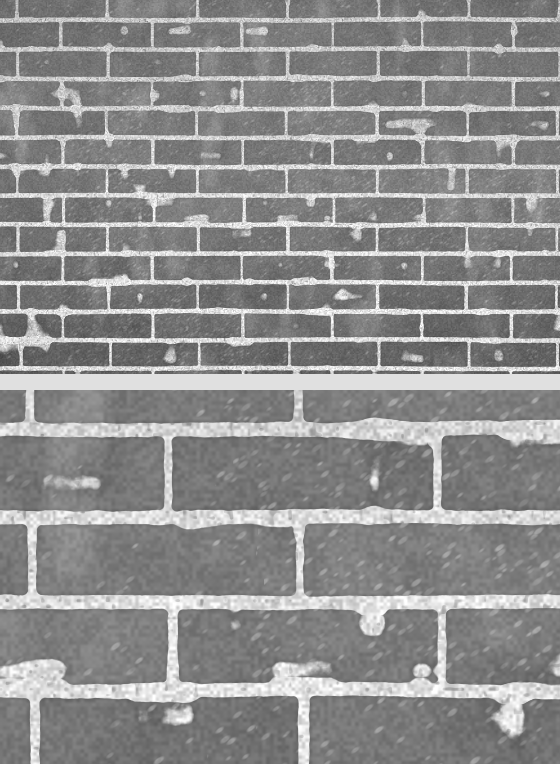
Top: the whole. Bottom: its middle third, enlarged.
Write a WebGL 2 fragment shader that draws this texture.

```glsl
#version 300 es
precision highp float;
// Grey running-bond brick wall with pale, gritty mortar joints.
// Courses come from floor/fract, bricks from a rounded inset distance;
// noise adds ragged edges, smears, grain and slanted light flecks.
uniform vec2 u_resolution;
out vec4 fragColor;

const vec2 BRICK_PITCH = vec2(0.2418, 0.0780);   // in canvas heights
const vec2 JOINT_HALF = vec2(0.0040, 0.0062);
const float CORNER_RADIUS = 0.005;
const float FLECK_CELL = 0.0105;

float hash(vec2 p) {
  vec3 q = fract(p.xyx * vec3(0.1031, 0.1030, 0.0973));
  q += dot(q, q.yzx + 33.33);
  return fract((q.x + q.y) * q.z);
}

float noise(vec2 p) {
  vec2 cell = floor(p), f = fract(p);
  f = f * f * (3.0 - 2.0 * f);
  float low = mix(hash(cell), hash(cell + vec2(1, 0)), f.x);
  float high = mix(hash(cell + vec2(0, 1)), hash(cell + vec2(1, 1)), f.x);
  return mix(low, high, f.y);
}

float fbm(vec2 p) {
  float sum = 0.0, weight = 0.5;
  for (int i = 0; i < 4; i++) {
    sum += weight * noise(p);
    p = p * 2.03 + 17.0;
    weight *= 0.5;
  }
  return sum / 0.9375;
}

// Depth inside the nearest brick (negative in mortar), then brick column and row.
vec3 brickWall(vec2 p) {
  // Courses get slightly shallower toward the bottom.
  float t = (p.y - 0.0527) / 0.0793;
  float course = t + 0.00173 * t * t;
  course += 0.05 * (noise(vec2(p.x * 5.0, floor(course + 0.5) * 7.0)) - 0.5);
  float row = floor(course) + 1.0;
  float toBed = abs(course - floor(course + 0.5)) * BRICK_PITCH.y;

  // Alternate courses shift by half a brick; each joint wanders a little.
  float pitch = BRICK_PITCH.x - 0.0002 * row;
  float start = 0.043 + 0.0008 * row + 0.006 * (hash(vec2(row, 4.0)) - 0.5);
  float u = (p.x - start) / pitch - 0.5 * mod(row, 2.0);
  float joint = floor(u + 0.5);
  float side = u - joint - 0.016 * (hash(vec2(joint + 20.0, row + 9.0)) - 0.5);
  float column = side < 0.0 ? joint - 1.0 : joint;
  float width = JOINT_HALF.x * mix(0.8, 1.2, hash(vec2(joint + 51.0, row + 3.0)));

  vec2 inset = vec2(abs(side) * pitch - width, toBed - JOINT_HALF.y);
  float depth = CORNER_RADIUS - length(max(CORNER_RADIUS - inset, 0.0));
  return vec3(depth, column, row);
}

// Scattered short strokes slanting up to the right.
float flecks(vec2 p, float density, float pixel) {
  vec2 home = floor(p / FLECK_CELL);
  float cover = 0.0;
  for (int y = -1; y <= 1; y++)
  for (int x = -1; x <= 1; x++) {
    vec2 cell = home + vec2(x, y);
    vec2 spot = vec2(hash(cell + 31.0), hash(cell + 67.0));
    vec2 d = p - (cell + spot) * FLECK_CELL;
    d = vec2(0.8 * d.x - 0.6 * d.y, 0.6 * d.x + 0.8 * d.y);
    float size = mix(0.4, 1.1, hash(cell + 113.0));
    vec2 radii = size * vec2(0.0048, 0.0021);
    float dist = (length(d / radii) - 1.0) * radii.y;
    float shown = step(hash(cell + 211.0), density);
    float strength = mix(0.4, 1.0, hash(cell + 307.0));
    cover = max(cover, shown * strength * (1.0 - smoothstep(-pixel, pixel, dist)));
  }
  return cover;
}

float brickShade(vec2 p, vec2 id, float light, float depth, float pixel) {
  float tone = 0.045 * (hash(id + 40.0) - 0.5);
  float blotch = 0.09 * (fbm(p * 22.0 + id * 3.0) - 0.5);
  float grain = 0.09 * (noise(p * 290.0) - 0.5);
  float smear = smoothstep(0.55, 0.85, fbm(p * vec2(16.0, 7.0) + 5.0));
  float shade = light + tone + blotch + grain + 0.09 * smear;
  // Flecks crowd some bricks and leave others nearly clean.
  float density = 0.08 + 0.5 * smoothstep(0.35, 0.75, noise(p * 3.5 + 8.0))
                * mix(0.4, 1.0, hash(id + 75.0));
  shade += 0.17 * flecks(p, density, pixel);
  return shade - 0.04 * (1.0 - smoothstep(0.0, 0.004, depth));
}

float mortarShade(vec2 p, float light) {
  float grit = 0.24 * (noise(p * 330.0 + 90.0) - 0.5);
  float stain = 0.10 * (fbm(p * 14.0 + 30.0) - 0.5);
  float pit = 0.16 * smoothstep(0.75, 0.95, noise(p * 190.0 + 12.0));
  return light + grit + stain - pit;
}

void main() {
  float pixel = 1.0 / u_resolution.y;
  vec2 p = vec2(gl_FragCoord.x, u_resolution.y - gl_FragCoord.y) * pixel;
  vec3 wall = brickWall(p);

  // Ragged brick edges with an occasional spill of mortar.
  float ragged = 0.0024 * (fbm(p * 75.0) - 0.5);
  float spill = 0.006 * smoothstep(0.72, 0.95, noise(p * 24.0 + 50.0));
  float depth = wall.x + ragged - spill;

  // Brick light falls off low and at the rim; mortar gets paler low down.
  vec2 rim = p / vec2(u_resolution.x * pixel, 1.0) - 0.5;
  float falloff = 0.10 * dot(rim, rim);
  float brickLight = 0.478 - 0.07 * smoothstep(0.5, 1.0, p.y) - falloff;
  float mortarLight = mix(0.82, 0.91, smoothstep(0.1, 0.8, p.y)) - falloff;

  float brick = brickShade(p, wall.yz + 10.0, brickLight, depth, pixel);
  float mortar = mortarShade(p, mortarLight);
  float cover = smoothstep(-0.7 * pixel, 0.7 * pixel, depth);
  fragColor = vec4(vec3(clamp(mix(mortar, brick, cover), 0.0, 1.0)), 1.0);
}
```
